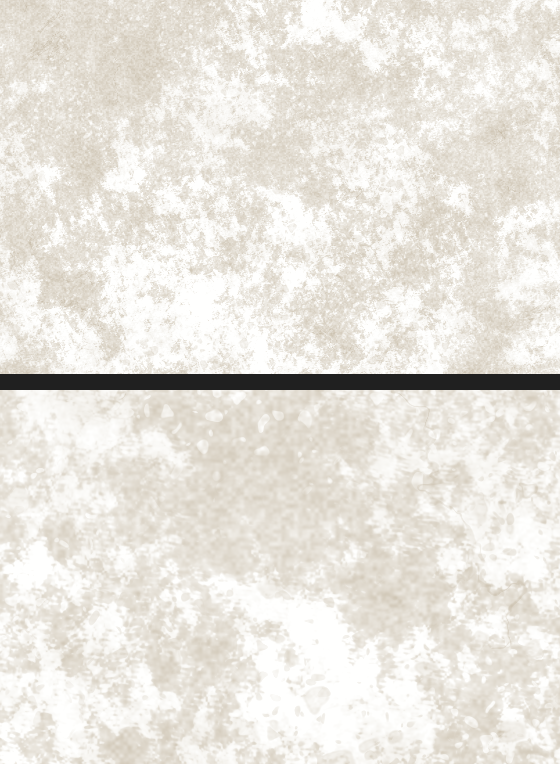
Top: the whole. Bottom: its middle third, enlarged.
This texture is drawn by a WebGL 2 fragment shader. Its source:

```glsl
#version 300 es
precision highp float;

#define PALE vec3(1.0, 1.0, 0.995)
#define TAN vec3(0.80, 0.76, 0.69)
#define BARE_TONE 0.10
#define STAIN_TONE 0.47
#define STAIN_EDGE 0.10
#define STAIN_SHIFT 0.03
#define CLOUD_GAIN 0.55
#define SPOT_GAIN 0.32
#define CHIP_GAIN 0.34
#define VEIN_GAIN 0.22
#define GRAIN_GAIN 0.36

uniform vec2 u_resolution;
out vec4 fragColor;

float hash(vec2 p) {
    return fract(sin(dot(p, vec2(127.1, 311.7))) * 43758.5);
}

float noise(vec2 p) {
    vec2 cell = floor(p), f = fract(p);
    f = f * f * (3.0 - 2.0 * f);
    float low = mix(hash(cell), hash(cell + vec2(1, 0)), f.x);
    float high = mix(hash(cell + vec2(0, 1)), hash(cell + vec2(1, 1)), f.x);
    return mix(low, high, f.y);
}

// Layered noise, normalised to 0..1; a higher gain gives rougher detail
float fbm(vec2 p, float gain) {
    float sum = 0.0, total = 0.0, weight = 1.0;
    for (int i = 0; i < 6; i++) {
        sum += weight * noise(p);
        total += weight;
        weight *= gain;
        p = mat2(1.62, 1.22, -1.22, 1.62) * p + 17.3;
    }
    return sum / total;
}

// Scattered round blots: x is the filled disc, y its rim
vec2 blots(vec2 p, float scale, float density) {
    vec2 q = p * scale, cell = floor(q), result = vec2(0.0);
    float soft = max(0.07, 0.8 * scale / u_resolution.y);
    for (int j = -1; j <= 1; j++) {
        for (int i = -1; i <= 1; i++) {
            vec2 id = cell + vec2(i, j);
            vec2 center = id + vec2(hash(id + 3.1), hash(id + 8.7));
            float radius = mix(0.14, 0.48, pow(hash(id + 5.3), 2.0));
            float edge = length(q - center) - radius;
            float present = step(hash(id + 1.9), density);
            float disc = present * (1.0 - smoothstep(-soft, soft, edge));
            float rim = present * (1.0 - smoothstep(0.0, 1.5 * soft, abs(edge)));
            result = max(result, vec2(disc, rim));
        }
    }
    return result;
}

// Broad layout: stained upper left, pale diagonal band, mixed right side
float layout_bias(vec2 p) {
    float across = p.x - 0.25 - 0.42 * p.y;
    float left = smoothstep(0.04, -0.20, across) * smoothstep(0.08, 0.34, p.y);
    float band = exp(-25.0 * across * across);
    float top = smoothstep(0.55, 1.0, p.y);
    return 0.18 * left - 0.07 * band + 0.04 * top - 0.04 * (1.0 - p.y);
}

void main() {
    vec2 p = gl_FragCoord.xy / u_resolution.y;
    vec2 drift = vec2(fbm(p * 4.0 + 31.0, 0.55), fbm(p * 4.0 + 57.0, 0.55)) - 0.5;
    vec2 warped = p + 0.18 * drift;

    // Ragged stain over the bare plaster, peppered in some regions
    float mass = fbm(warped * 4.0 + 4.0, 0.55) - 0.5;
    float rough = fbm(p * 13.0 + 0.5 * drift + 71.0, 0.86) - 0.5;
    float peppered = smoothstep(0.35, 0.65, noise(p * 4.5 + 83.0));
    float field = 0.65 * mass + mix(1.1, 2.0, peppered) * rough;
    field += layout_bias(warped) + STAIN_SHIFT;
    float stain = smoothstep(-STAIN_EDGE, STAIN_EDGE, field);
    float tone = mix(BARE_TONE, STAIN_TONE, stain) + 0.42 * field;

    // Soft mottling
    tone += CLOUD_GAIN * (fbm(warped * 12.0 + 113.0, 0.65) - 0.5);

    // Tan blots on pale ground, pale chips on stained ground
    vec2 ragged = p + 0.010 * (vec2(noise(p * 95.0), noise(p * 95.0 + 40.0)) - 0.5);
    float cluster = smoothstep(0.38, 0.58, fbm(p * 5.0 + 151.0, 0.5));
    vec2 large = blots(ragged, 36.0, 0.30);
    vec2 small = blots(ragged + 2.7, 80.0, 0.45);
    vec2 chips = blots(ragged + 6.1, 78.0, 0.42);
    float spots = max(0.7 * large.x, small.x) + 0.4 * large.y;
    tone += SPOT_GAIN * spots * cluster * (1.0 - 0.8 * stain);
    float flaking = smoothstep(0.42, 0.60, fbm(p * 6.0 + 191.0, 0.6));
    tone -= CHIP_GAIN * chips.x * flaking * stain;

    // Thin broken outlines of old flakes
    float contour = abs(fbm(warped * 5.0 + 223.0, 0.58) - 0.5);
    float broken = smoothstep(0.48, 0.66, noise(p * 8.0 + 19.0));
    tone += VEIN_GAIN * broken * (1.0 - smoothstep(0.002, 0.010, contour));

    // Fine grain, stronger on the stain
    float grain = 0.65 * noise(p * 270.0) + 0.35 * noise(p * 140.0 + 9.0) - 0.5;
    tone += GRAIN_GAIN * grain * (0.45 + stain);

    fragColor = vec4(mix(PALE, TAN, clamp(tone, 0.0, 1.1)), 1.0);
}
```
